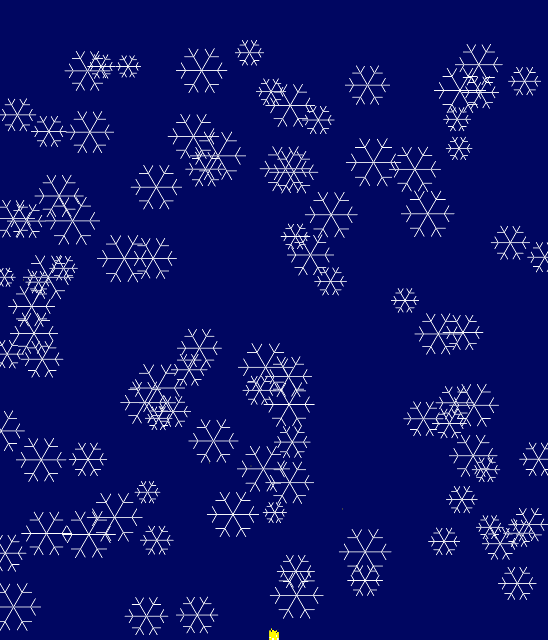
A Shadertoy shader for this pattern:

```glsl
// Thin white snowflakes scattered over a deep blue night, with a tiny yellow ember below
#define FLAKES 96
#define SPECKS 4
#define MIN_RADIUS 0.0165
#define MAX_RADIUS 0.043
#define SKY_TOP 0.93
#define LINE_WIDTH 0.00130
#define BRANCH_START 0.63
#define BRANCH_LENGTH 0.35
#define NIGHT vec3(0.0, 0.025, 0.38)
#define SNOW vec3(1.0)
#define EMBER vec3(1.0, 0.98, 0.0)

const float SIXTH_TURN = 1.0471976;

float hash(vec2 p) {
    vec3 q = fract(vec3(p.xyx) * 0.1031);
    q += dot(q, q.yzx + 33.33);
    return fract((q.x + q.y) * q.z);
}

float segmentDistance(vec2 p, vec2 a, vec2 b) {
    vec2 ab = b - a;
    float t = clamp(dot(p - a, ab) / dot(ab, ab), 0.0, 1.0);
    return length(p - a - ab * t);
}

// Six arms, each with a pair of side branches
float snowflakeDistance(vec2 p, float radius) {
    float angle = atan(p.y, p.x) + 0.5 * SIXTH_TURN;
    angle = abs(mod(angle, SIXTH_TURN) - 0.5 * SIXTH_TURN);
    p = length(p) * vec2(cos(angle), sin(angle));
    vec2 fork = vec2(BRANCH_START * radius, 0.0);
    vec2 tip = fork + BRANCH_LENGTH * radius * vec2(cos(SIXTH_TURN), sin(SIXTH_TURN));
    return min(segmentDistance(p, vec2(0.0), vec2(radius, 0.0)),
               segmentDistance(p, fork, tip));
}

// Share of the filter footprint that a thin stroke covers
float strokeCoverage(float d, float footprint) {
    float halfWidth = 0.5 * LINE_WIDTH;
    float lo = max(d - 0.5 * footprint, -halfWidth);
    float hi = min(d + 0.5 * footprint, halfWidth);
    return clamp((hi - lo) / footprint, 0.0, 1.0);
}

void mainImage(out vec4 fragColor, in vec2 fragCoord) {
    vec2 p = fragCoord / iResolution.y;
    float aspect = iResolution.x / iResolution.y;
    float pixel = 1.0 / iResolution.y;
    vec3 color = NIGHT;

    // Snowflakes, a little denser towards the lower left
    float snow = 0.0;
    for (int i = 0; i < FLAKES; i++) {
        float id = float(i) + 1.0;
        vec2 center = vec2(aspect * pow(hash(vec2(id, 7.3)), 1.2),
                           mix(0.035, SKY_TOP, pow(hash(vec2(id, 41.7)), 1.1)));
        float radius = mix(MIN_RADIUS, MAX_RADIUS, pow(hash(vec2(id, 83.1)), 0.75));
        vec2 q = p - center;
        if (dot(q, q) > pow(radius + 2.0 * pixel, 2.0)) continue;
        snow = max(snow, strokeCoverage(snowflakeDistance(q, radius), 0.8 * pixel));
    }
    color = mix(color, SNOW, snow);

    // Stray sparks
    for (int i = 0; i < SPECKS; i++) {
        float id = float(i) + 1.0;
        vec2 spark = vec2(aspect * hash(vec2(id, 19.0)), mix(0.2, 0.65, hash(vec2(id, 53.0))));
        color = mix(color, EMBER, 0.6 * strokeCoverage(length(p - spark), pixel));
    }

    // Ember at the bottom centre, solid below and flecked above
    vec2 e = p - vec2(0.5 * aspect, 0.0);
    float edge = max(abs(e.x) - 0.0075, e.y - 0.019);
    float body = 1.0 - smoothstep(-0.5 * pixel, 0.5 * pixel, edge);
    float fleck = hash(floor(e / 0.0026) + 60.0);
    float solid = smoothstep(0.0, 0.1, 1.15 - e.y / 0.017 - 0.6 * fleck);
    color = mix(color, mix(EMBER, SNOW, step(0.85, fleck)), body * solid);

    fragColor = vec4(color, 1.0);
}
```
